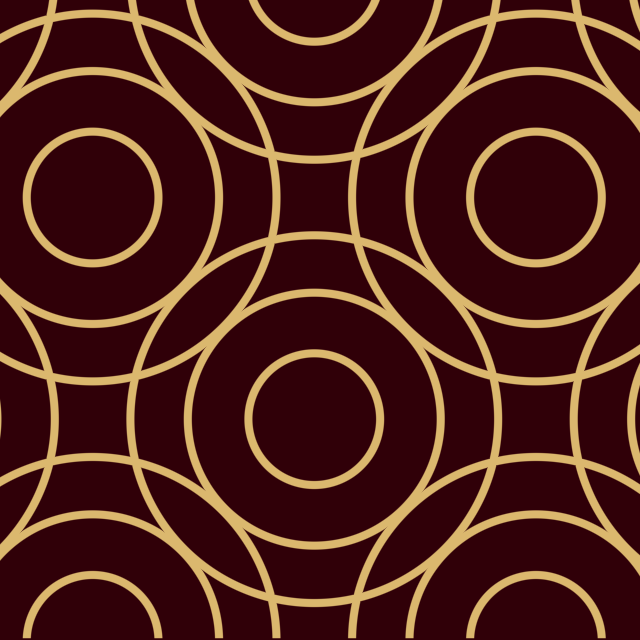
A WebGL 1 fragment shader for this pattern:

```glsl
precision highp float;
// Gold concentric rings on dark maroon. Two square lattices, offset by half
// a period, each carry three rings per centre; the largest rings interlace.
// Each lattice is folded to its nearest centre and the rings are distance bands.

uniform vec2 u_resolution;

const float PERIOD = 0.6927;

// Coverage of a thin circle outline, given the distance to its centre.
float ring(float dist, float radius, float blur) {
    float edge = abs(dist - radius) - 0.0063;
    return 1.0 - smoothstep(-blur, blur, edge);
}

// Three concentric rings around the nearest lattice centre.
float ringLattice(vec2 p, float blur) {
    vec2 cell = (fract(p / PERIOD + 0.5) - 0.5) * PERIOD;
    float dist = length(cell);
    float rings = ring(dist, 0.1029, blur);
    rings = max(rings, ring(dist, 0.1976, blur));
    return max(rings, ring(dist, 0.2873, blur));
}

void main() {
    vec2 uv = gl_FragCoord.xy / u_resolution;
    float blur = 0.8 / min(u_resolution.x, u_resolution.y);

    // Overlay the two lattices.
    float gold = 0.0;
    for (int i = 0; i < 2; i++) {
        vec2 centre = vec2(0.1447, 0.6914) + 0.5 * PERIOD * float(i);
        gold = max(gold, ringLattice(uv - centre, blur));
    }

    // Narrow bare strip along the bottom edge.
    gold *= smoothstep(-blur, blur, uv.y - 0.0028);

    vec3 maroon = vec3(0.19, 0.0, 0.03);
    vec3 goldColour = vec3(0.86, 0.72, 0.43);
    gl_FragColor = vec4(mix(maroon, goldColour, gold), 1.0);
}
```
